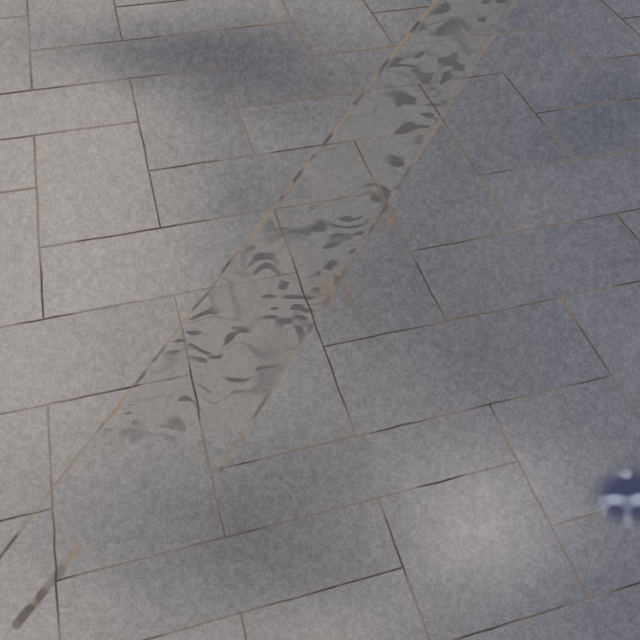
Reproduce this texture procedurally as a Shadertoy shader.

```glsl
// Grey herringbone paving seen in perspective, crossed by a stained diagonal strip in dappled shade.

float hash(vec2 p) {
    p = fract(p * vec2(0.1031, 0.1137));
    p += dot(p, p.yx + 33.33);
    return fract((p.x + p.y) * p.x * 17.0);
}

float noise(vec2 p) {
    vec2 i = floor(p), f = fract(p);
    f = f * f * (3.0 - 2.0 * f);
    return mix(mix(hash(i), hash(i + vec2(1, 0)), f.x),
               mix(hash(i + vec2(0, 1)), hash(i + vec2(1, 1)), f.x), f.y);
}

float fbm(vec2 p) {
    float sum = 0.0, amp = 0.53;
    for (int k = 0; k < 4; k++) {
        sum += amp * noise(p);
        p = p * 2.03 + 17.3;
        amp *= 0.5;
    }
    return sum;
}

float blob(vec2 p, vec2 centre, vec2 radius) {
    vec2 d = (p - centre) / radius;
    return exp(-dot(d, d));
}

float segment(vec2 p, vec2 a, vec2 b) {
    vec2 ab = b - a;
    return length(p - a - ab * clamp(dot(p - a, ab) / dot(ab, ab), 0.0, 1.0));
}

float stroke(float d, float halfWidth, float soft) {
    return 1.0 - smoothstep(halfWidth - 0.5 * soft, halfWidth + soft, d);
}

// Ground plane coordinates, one unit per half slab; p.y points down.
vec2 toGround(vec2 p) {
    float depth = p.y + 0.859 - 0.0545 * p.x;
    float u = (p.x / depth - 0.05) / 0.159;
    float v = ((p.y + 0.547) / depth - 0.6693) / 0.0206;
    return vec2(u, v + 0.7 * max(v - 7.0, 0.0));
}

// Brightness of the dappled light, 0 to 1.
float daylight(vec2 p) {
    vec2 q = p + 0.08 * (vec2(fbm(p * 6.0), fbm(p * 6.0 + 40.0)) - 0.5);
    float l = mix(1.06, 0.25, smoothstep(0.10, 0.80, q.x + 0.10 * q.y));
    l -= 0.62 * blob(q, vec2(0.24, 0.07), vec2(0.17, 0.055));
    l -= 0.42 * blob(q, vec2(0.42, 0.11), vec2(0.13, 0.08));
    l -= 0.26 * blob(q, vec2(0.37, 0.32), vec2(0.09, 0.10));
    l -= 0.25 * blob(q, vec2(0.94, 0.19), vec2(0.14, 0.06));
    l -= 0.42 * blob(q, vec2(0.22, 0.83), vec2(0.25, 0.13));
    l += 0.70 * blob(q, vec2(0.74, 0.81), vec2(0.16, 0.15));
    l += 0.40 * blob(q, vec2(0.54, 0.98), vec2(0.16, 0.06));
    l += 0.25 * blob(q, vec2(0.56, 0.02), vec2(0.12, 0.06));
    return l + 0.30 * (fbm(p * 5.0 + 9.0) - 0.5);
}

void mainImage(out vec4 fragColor, in vec2 fragCoord) {
    vec2 p = fragCoord / iResolution.xy;
    p.y = 1.0 - p.y;
    float px = 1.0 / iResolution.y;

    // Herringbone: each cell drops the one edge it shares with its other half.
    vec2 g = toGround(p);
    vec2 slope = vec2(length(vec2(dFdx(g.x), dFdy(g.x))),
                      length(vec2(dFdx(g.y), dFdy(g.y)))) / px;
    g += 0.012 * (vec2(noise(p * 35.0), noise(p * 35.0 + 50.0)) - 0.5);
    vec2 cell = floor(g), f = fract(g);
    float kind = mod(cell.x + cell.y, 4.0);
    float left = kind == 1.0 ? 9.0 : f.x;
    float right = kind == 0.0 ? 9.0 : 1.0 - f.x;
    float top = kind == 3.0 ? 9.0 : f.y;
    float bottom = kind == 2.0 ? 9.0 : 1.0 - f.y;
    float along = min(left, right) / slope.x;
    float across = min(top, bottom) / slope.y;
    vec2 slab = cell - vec2(kind == 1.0, kind == 3.0);

    // Slab surface with per-slab tint, mottling and grain
    float light = daylight(p) + 0.10 * (hash(slab + 60.0) - 0.5);
    vec3 col = mix(vec3(0.375, 0.375, 0.395), vec3(0.615, 0.595, 0.583), clamp(light, 0.0, 1.08));
    col += vec3(-0.012, -0.004, 0.016) * smoothstep(0.5, 1.0, p.x);
    col += 0.055 * (noise(p * 290.0) - 0.5) + 0.04 * (noise(p * 130.0 + 7.0) - 0.5);

    // Diagonal strip: pale film with small dark curled stains
    float fromLeft = (p.x - 0.682 + 0.786 * p.y) * 0.786 + 0.004 * (noise(p * 22.0) - 0.5);
    float fromRight = (0.805 - 0.61 * p.y - p.x) * 0.854;
    float strip = smoothstep(0.0, 0.012, fromLeft) * smoothstep(0.0, 0.012, fromRight)
                * (1.0 - smoothstep(0.60, 0.74, p.y));
    col = mix(col, vec3(0.51, 0.50, 0.48), 0.40 * strip);
    vec2 curl = p + 0.03 * vec2(noise(p * 24.0), noise(p * 24.0 + 30.0));
    float stain = smoothstep(0.56, 0.80, noise(vec2(curl.x * 48.0 + curl.y * 20.0, curl.y * 120.0)));
    stain *= smoothstep(0.22, 0.50, noise(p * 17.0 + 4.0));
    float crease = abs(noise(vec2(curl.x * 9.0, curl.y * 26.0) + 70.0) - 0.5);
    stain = max(stain, 0.6 * (1.0 - smoothstep(0.0, 0.06, crease)) * noise(p * 20.0 + 8.0));
    col = mix(col, vec3(0.29, 0.28, 0.29), 0.62 * stain * strip);

    // Slab joints: faint sandy fringe around a thin, broken dark core
    float fade = 1.0 - 0.65 * strip;
    float fringe = max(stroke(along, 0.0016, 0.0022), fade * stroke(across, 0.0012, 0.0022));
    float coreWidth = 0.0002 + 0.0009 * p.y;
    float core = max(stroke(along, coreWidth, 0.0020), fade * stroke(across, coreWidth, 0.0020));
    float open = smoothstep(0.40, 0.70, noise(p * 13.0 + 21.0)) * mix(0.5, 1.0, noise(p * 60.0));
    col = mix(col, vec3(0.50, 0.435, 0.385), fringe * mix(0.15, 0.75, noise(p * 30.0)));
    col = mix(col, vec3(0.22, 0.21, 0.22), core * mix(0.12, 0.85, open));

    // Sandy borders of the strip, with rust along the right one
    vec3 sand = mix(vec3(0.56, 0.49, 0.43), vec3(0.31, 0.28, 0.27), smoothstep(0.5, 0.8, noise(p * 45.0)));
    float border = stroke(abs(fromLeft), 0.0018, 0.0026);
    float edge = segment(p, vec2(0.805, 0.0), vec2(0.345, 0.735));
    border = max(border, 0.7 * stroke(edge, 0.0018, 0.0035));
    float tail = segment(p, vec2(0.124, 0.853), vec2(0.026, 0.977));
    border = max(border, stroke(tail, 0.008 * noise(p * 40.0), 0.004));
    col = mix(col, sand, border * mix(0.35, 0.95, noise(p * 28.0 + 3.0)));
    float rust = blob(p, vec2(0.605, 0.345), vec2(0.014)) + blob(p, vec2(0.525, 0.45), vec2(0.024));
    col = mix(col, vec3(0.53, 0.42, 0.35), 0.55 * min(rust, 1.0) * smoothstep(0.3, 0.7, noise(p * 70.0)));

    // Blurred blue speck at the right side
    float speck = smoothstep(0.15, 0.8, blob(p, vec2(0.985, 0.775), vec2(0.055, 0.045)));
    vec3 speckColour = mix(vec3(0.22, 0.24, 0.36), vec3(0.60, 0.63, 0.70), smoothstep(0.4, 0.85, noise(p * 50.0)));
    col = mix(col, speckColour, 0.85 * speck);

    fragColor = vec4(col, 1.0);
}
```
